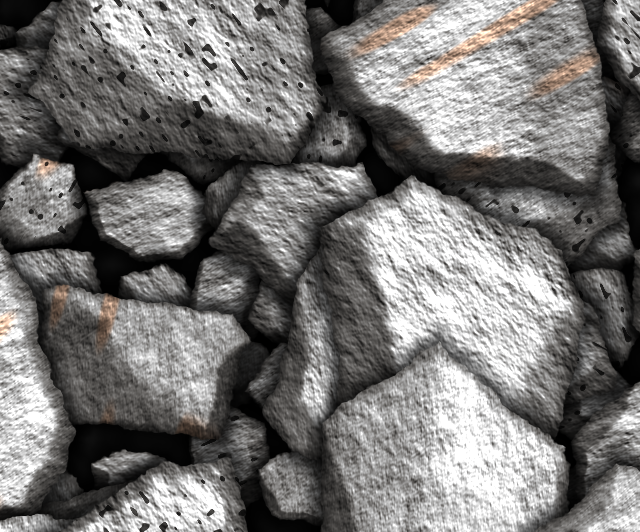
This texture is drawn by a Shadertoy shader. Its source:

```glsl
// A heap of broken metallic ore: three layers of faceted stones over dark gaps.
// Each stone is a rough polygon whose sloping sides meet a tilted top face;
// embossed noise gives the crystalline grain, and upper stones shade lower ones.

float hash(vec2 p) {
    vec3 q = fract(p.xyx * 0.1031);
    q += dot(q, q.yzx + 33.33);
    return fract((q.x + q.y) * q.z);
}

float noise(vec2 p) {
    vec2 i = floor(p), f = fract(p);
    f = f * f * (3.0 - 2.0 * f);
    return mix(mix(hash(i), hash(i + vec2(1, 0)), f.x),
               mix(hash(i + vec2(0, 1)), hash(i + vec2(1, 1)), f.x), f.y);
}

float fbm(vec2 p) {
    float sum = 0.0, amp = 0.42;
    for (int i = 0; i < 5; i++) {
        sum += amp * noise(p);
        p = mat2(1.68, 1.26, -1.26, 1.68) * p + 17.3;
        amp *= 0.62;
    }
    return sum;
}

// Colour of the broken surface for a given facet brightness
vec3 oreSurface(vec2 p, vec2 id, float shade) {
    float a = 6.283 * hash(id + 3.7);
    mat2 turn = mat2(cos(a), -sin(a), sin(a), cos(a));
    vec2 stretch = vec2(11.0, 19.0);
    vec2 uv = stretch * (turn * p) + 60.0;
    vec2 toLight = stretch * (turn * vec2(0.0018, 0.0036));
    float relief = fbm(uv) - fbm(uv + toLight);
    float blotch = noise(uv * 0.7 + 31.0) + 0.6 * noise(uv * 2.3) - 0.8;

    float lum = shade * max(0.18, 1.0 + 6.0 * relief + 0.35 * blotch);
    lum += 0.4 * shade * smoothstep(0.06, 0.18, relief);

    // Small pits on some of the stones
    float pitted = step(0.6, hash(id + 9.1));
    lum *= 1.0 - 0.75 * pitted * smoothstep(0.8, 0.88, noise(uv * 5.0 + 9.0));

    // Neutral metal, warmer in the darks, with rare rust streaks
    vec3 col = lum * mix(vec3(1.03, 1.0, 0.97), vec3(1.0), smoothstep(0.2, 0.7, lum));
    float rust = step(0.7, hash(id + 5.3)) * smoothstep(0.72, 0.88, noise(uv * vec2(0.4, 1.1)));
    return mix(col, col * vec3(1.15, 0.88, 0.7), rust * 0.7);
}

// Returns outline distance (x) and facet brightness (y), in cell units
vec2 stone(vec2 q, vec2 id) {
    vec3 light = normalize(vec3(0.15, 0.5, 0.85));
    float squash = mix(0.82, 1.2, hash(id + 1.9));
    q *= vec2(squash, 1.0 / squash);

    // Top face, tilted at random
    vec2 tilt = 0.7 * (vec2(hash(id + 2.3), hash(id + 4.9)) - 0.5);
    float top = 0.2 + 0.1 * hash(id + 6.1) - dot(q, tilt);
    float weight = exp(-70.0 * max(top, -0.2));
    float lit = dot(normalize(vec3(tilt, 1.0)), light);
    float sum = weight * (0.64 * lit + 0.16 * hash(id + 8.7));

    // Sides: the lowest plane dominates the blend
    float d = -9.0;
    for (int i = 0; i < 7; i++) {
        vec2 key = id + vec2(7.3, 3.1) * float(i + 1);
        float a = 6.283 / 7.0 * (float(i) + 0.8 * hash(key));
        vec2 dir = vec2(cos(a), sin(a));
        float edge = dot(q, dir) - mix(0.4, 0.64, hash(key + 0.37));
        float steep = hash(key + 0.71);
        steep = mix(0.6, 3.5, steep);
        float w = exp(-70.0 * max(-edge * steep, -0.2));
        lit = max(dot(normalize(vec3(dir * steep, 1.0)), light), 0.0);
        sum += w * (0.13 + 0.5 * lit * lit + 0.17 * hash(key + 0.53));
        weight += w;
        d = max(d, edge);
    }
    return vec2(d, sum / weight);
}

void mainImage(out vec4 fragColor, in vec2 fragCoord) {
    vec2 p = fragCoord / iResolution.y;
    vec2 rough = p + 0.05 * (vec2(fbm(p * 9.0 + 40.0), fbm(p * 9.0 + 90.0)) - 0.5);
    vec3 col = vec3(0.045) * (0.6 + noise(p * 30.0));

    // Paint small deep stones first, large ones last
    for (int layer = 0; layer < 3; layer++) {
        float level = float(layer);
        float size = 0.17 + 0.09 * level + 0.035 * level * level;
        float pixel = 1.0 / (iResolution.y * size);
        vec2 grid = rough / size + level * 0.37;
        vec2 cell = floor(grid);
        for (int y = 1; y >= -1; y--)
        for (int x = -1; x <= 1; x++) {
            vec2 c = cell + vec2(x, y);
            vec2 id = c + 50.0 + 37.0 * level;
            if (hash(id + 0.5) > 0.94 - 0.16 * level) continue;
            vec2 jitter = vec2(hash(id + 11.3), hash(id + 13.9)) - 0.5;
            vec2 q = grid - c - 0.5 - 0.5 * jitter;
            if (dot(q, q) > 1.4) continue;

            vec2 s = stone(q, id);
            // Contact shadow around the stone, then the stone itself
            col *= mix(0.22, 1.0, smoothstep(-0.02, 0.045 / size, s.x));
            float cover = smoothstep(pixel, -pixel, s.x);
            if (cover > 0.0) {
                float rim = mix(0.6, 1.0, smoothstep(0.0, 0.05, -s.x));
                float shade = s.y * rim * (0.84 + 0.12 * level);
                col = mix(col, oreSurface(p, id, shade), cover);
            }
        }
    }
    fragColor = vec4(clamp(col * 1.08, 0.0, 1.0), 1.0);
}
```
